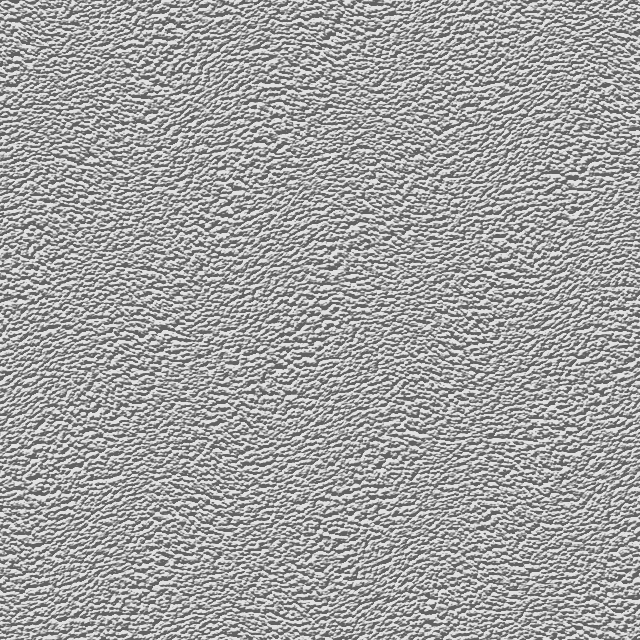
A Shadertoy shader for this texture:

```glsl
// Fine grey embossed leather: tiny irregular pebbles lit from above.

const float SHADOW_GREY = 0.375;
const float LIGHT_GREY = 0.885;
const float MID_GREY = 0.632;
const float RELIEF = 1.4;                      // slope to grey
const vec2 PEBBLES = vec2(112.0, 142.0);       // pebbles across and up the canvas
const vec2 WRINKLES = vec2(205.0, 240.0);      // finer grain on top of them
const float WRINKLE_WEIGHT = 0.8;
const float CREASE_SHARPNESS = 12.0;
const vec2 LIGHT_DIR = vec2(-0.24, 0.97);
const float SOFTNESS = 0.0025;                 // width of the smoothing window
const int SAMPLES = 3;                         // per axis of that window

// Integer hash giving two values in 0..1
vec2 hash2(vec2 cell) {
    uvec2 q = uvec2(ivec2(cell) + 4096);
    uint n = q.x * 1597334677u ^ q.y * 3812015801u;
    n = (n ^ (n >> 15)) * 2246822519u;
    n = (n ^ (n >> 13)) * 3266489917u;
    n ^= n >> 16;
    return vec2(n & 65535u, n >> 16) / 65535.0;
}

// Layered sines tilt the grain gently both ways from zone to zone
vec2 bendGrain(vec2 p) {
    vec2 bend = vec2(0.0);
    bend.y += 0.012 * sin(14.0 * p.x + 5.0 * p.y + 0.6);
    bend.y += 0.006 * sin(25.0 * p.x - 16.0 * p.y + 2.1);
    bend.x += 0.005 * sin(17.0 * p.y - 9.0 * p.x + 1.3);
    bend.x += 0.002 * sin(41.0 * p.y + 23.0 * p.x);
    return p + bend;
}

// Slope of domed cells toward the light, blended softly at the creases
float pebbleSlope(vec2 p) {
    vec2 cell = floor(p);
    vec2 offsetSum = vec2(0.0);
    float weightSum = 0.0;
    for (int y = -1; y <= 1; y++) {
        for (int x = -1; x <= 1; x++) {
            vec2 neighbour = cell + vec2(x, y);
            vec2 offset = p - neighbour - hash2(neighbour);
            float weight = exp(-CREASE_SHARPNESS * dot(offset, offset));
            offsetSum += weight * offset;
            weightSum += weight;
        }
    }
    return dot(offsetSum / max(weightSum, 1e-12), LIGHT_DIR);
}

// Pebbles with finer wrinkles on top
float leatherSlope(vec2 p) {
    vec2 grain = bendGrain(p);
    float wrinkles = pebbleSlope(grain * WRINKLES + vec2(37.3, 91.7));
    return pebbleSlope(grain * PEBBLES) + WRINKLE_WEIGHT * wrinkles;
}

void mainImage(out vec4 fragColor, in vec2 fragCoord) {
    vec2 uv = fragCoord / iResolution.y;

    // Average the slope over a small window
    float slope = 0.0;
    for (int j = 0; j < SAMPLES; j++) {
        for (int i = 0; i < SAMPLES; i++) {
            vec2 jitter = (vec2(i, j) + 0.5) / float(SAMPLES) - 0.5;
            slope += leatherSlope(uv + SOFTNESS * jitter);
        }
    }
    slope /= float(SAMPLES * SAMPLES);

    // Light the relief, flat at both ends of the grey range
    float grey = clamp(MID_GREY + RELIEF * slope, SHADOW_GREY, LIGHT_GREY);
    fragColor = vec4(vec3(grey), 1.0);
}
```
